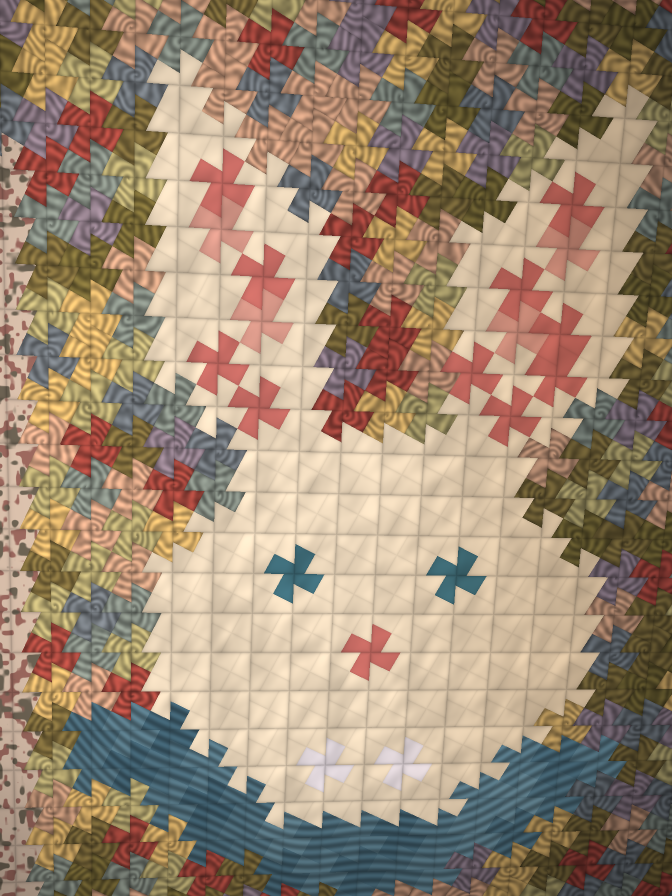
This pattern is drawn by a WebGL 2 fragment shader. Its source:

```glsl
#version 300 es
precision highp float;
// Pinwheel patchwork quilt: a cream rabbit with a blue collar on a scrap-fabric ground.

uniform vec2 u_resolution;
out vec4 outColor;

float hash(vec2 p) {
    vec3 q = fract(p.xyx * 0.1031);
    q += dot(q, q.yzx + 33.33);
    return fract((q.x + q.y) * q.z);
}

float noise(vec2 p) {
    vec2 i = floor(p), f = fract(p);
    f = f * f * (3.0 - 2.0 * f);
    return mix(mix(hash(i), hash(i + vec2(1, 0)), f.x),
               mix(hash(i + vec2(0, 1)), hash(i + vec2(1, 1)), f.x), f.y);
}

// Canvas to patch grid (y down), with the slight perspective of hanging cloth.
vec2 clothGrid(vec2 p) {
    float column = (p.x - 0.3547 + 0.0413 * p.y) / (0.05087 - 0.0087 * p.y);
    float y = p.y - (p.x - 0.326) * 0.123 * (0.729 - p.y);
    return vec2(column, -62.5 * log(1.0 - (y - 0.6406) / 2.783));
}

vec3 scrapFabric(float pick) {
    vec3 fabrics[10] = vec3[10](
        vec3(0.78, 0.58, 0.47), vec3(0.49, 0.43, 0.51), vec3(0.66, 0.62, 0.40),
        vec3(0.38, 0.34, 0.14), vec3(0.60, 0.20, 0.18), vec3(0.76, 0.57, 0.46),
        vec3(0.36, 0.41, 0.46), vec3(0.82, 0.66, 0.37), vec3(0.44, 0.50, 0.48),
        vec3(0.42, 0.36, 0.17));
    return fabrics[int(pick * 9.99)];
}

bool isRabbit(float side, float row) {
    bool head = row >= -3.0 && row <= 6.0
        && side <= min(5.0, min(8.0 - row, 5.0 + max(row, -2.0)));
    bool ear = row < -3.0 && side >= 2.0 && side <= min(5.0, -row) && row >= -6.0 - side;
    return head || ear;
}

bool isCollar(float side, float column, float row) {
    float top = column > 2.0 ? 5.0 : 4.0;
    float reach = column > 2.0 ? 6.0 : 7.0;
    return row >= top && side <= reach && row <= 9.5 - 0.6 * side;
}

// Cream patches plus the pink inner ears, eyes, nose and mouth.
vec3 rabbitFabric(float side, float column, float row) {
    vec3 rose = vec3(0.78, 0.42, 0.39), blush = vec3(0.84, 0.59, 0.53);
    if (row < -3.0) {
        if (side == 4.0 && (row == -9.0 || row == -5.0)) return rose;
        if (side == 3.0 && (row == -7.0 || row == -4.0)) return rose;
        if (side == 4.0 && row == -8.0) return blush;
        if (side == 3.0 && row == -6.0) return blush;
        if (side == 2.0 && row == -5.0 && column > 2.0) return rose;
        if (side == 4.0 && row == -6.0 && column > 2.0) return rose;
    }
    if (row == 0.0 && side == 2.0) return vec3(0.25, 0.43, 0.48);
    if (row == 2.0 && side == 0.0) return rose;
    if (row == 5.0 && side == 1.0) return vec3(0.90, 0.86, 0.88);
    return vec3(0.93, 0.85, 0.74) * (0.96 + 0.05 * hash(vec2(column, row) + 17.0));
}

vec3 quilt(vec2 p) {
    vec2 g = clothGrid(p);
    vec2 f = fract(g) - 0.5;

    // A tilted cross splits each cell; each quarter joins the pinwheel at its corner.
    vec2 cross = vec2(f.x + 0.5 * f.y, f.y - 0.5 * f.x);
    vec2 hub = floor(g) + step(0.0, cross);
    float side = abs(hub.x - 2.0);
    // Stepped pick keeps neighbouring fabrics different.
    float pick = fract(dot(hub, vec2(0.38, 0.27)) + 0.3 * hash(hub + 71.0));
    float tiltSeam = min(abs(cross.x), abs(cross.y));
    float cellSeam = 0.5 - max(abs(f.x), abs(f.y));
    vec2 arm = g - hub;
    vec3 color;
    float seamDepth = 0.22;

    if (isRabbit(side, hub.y)) {
        color = rabbitFabric(side, hub.x, hub.y);
        // Puffed cloth: soft folds, slanted shade, dimmer toward the right.
        color *= 0.90 + 0.15 * noise(g * vec2(3.4, 2.4) + g.yx);
        color *= 1.0 + 0.10 * (f.x - f.y) * (1.0 - 2.0 * tiltSeam);
        color *= mix(vec3(1.0), vec3(0.88, 0.85, 0.81), smoothstep(0.36, 0.70, p.x));
        color *= 1.0 - 0.08 * exp(-30.0 * tiltSeam);
    } else if (isCollar(side, hub.x, hub.y)) {
        // Collar stitched in closely spaced arcs.
        color = mix(vec3(0.23, 0.35, 0.41), vec3(0.36, 0.48, 0.53), pick);
        float arc = length(p - vec2(0.41, 0.48)) + 0.006 * sin(p.x * 34.0);
        color *= 0.96 + 0.18 * sin(arc * 590.0);
        seamDepth = 0.12;
    } else if (hub.x <= -7.0 && hub.y > -10.0) {
        // Small floral print on the left border.
        float petals = noise(p * 150.0), leaves = noise(p * 120.0 + 40.0);
        color = mix(vec3(0.84, 0.74, 0.66), vec3(0.60, 0.40, 0.36), smoothstep(0.6, 0.75, petals));
        color = mix(color, vec3(0.42, 0.38, 0.32), smoothstep(0.64, 0.8, leaves));
    } else {
        // Scrap fabrics quilted with spirals, sunlit on the left.
        float across = smoothstep(0.05, 0.72, p.x);
        color = scrapFabric(pick) * mix(1.08, 0.84, across);
        color = mix(color, mix(vec3(0.64, 0.53, 0.42), vec3(0.41, 0.36, 0.31), across), 0.2);
        float spin = hash(hub) > 0.5 ? 1.0 : -1.0;
        vec2 centre = arm - 0.35 * (vec2(noise(g * 2.0), noise(g * 2.0 + 9.0)) - 0.5);
        float swirl = sin(length(centre) * 29.0 + spin * atan(centre.y, centre.x) + pick * 40.0);
        color *= 0.99 + 0.17 * swirl + 0.22 * (noise(g * 8.0) - 0.5);
        color *= 1.0 - 0.2 * exp(-35.0 * tiltSeam);
    }
    color *= 1.0 - seamDepth * exp(-32.0 * cellSeam);

    // Window light fading toward the corners and the lower hem.
    float corner = length((p - vec2(0.34, 0.5)) * vec2(1.1, 0.9));
    color *= 1.03 - 0.24 * smoothstep(0.32, 0.68, corner);
    return color * (1.0 - 0.12 * smoothstep(0.8, 1.0, p.y));
}

void main() {
    vec3 sum = vec3(0.0);
    for (int k = 0; k < 4; k++) {
        vec2 jitter = vec2(k & 1, k >> 1) * 0.5 - 0.25;
        vec2 uv = (gl_FragCoord.xy + jitter) / u_resolution;
        sum += quilt(vec2(uv.x * 0.75, 1.0 - uv.y));
    }
    outColor = vec4(sum * 0.25, 1.0);
}
```
